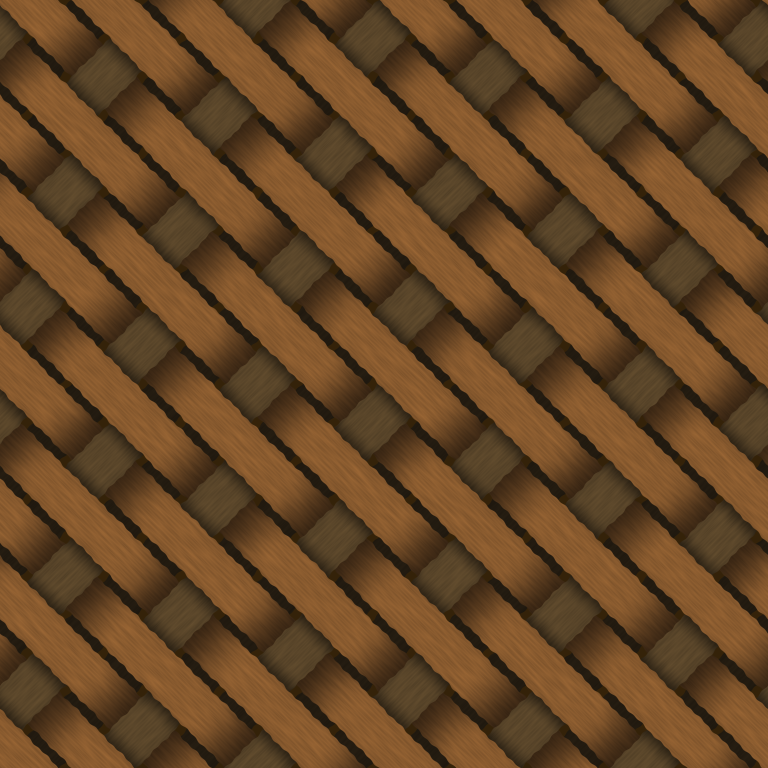
Reproduce this pattern procedurally as a WebGL 2 fragment shader.

```glsl
#version 300 es
precision highp float;

uniform vec2 u_resolution;
out vec4 fragColor;

const float TAU = 6.2831853;
const float STRANDS = 10.0;     // strands of each direction per canvas side
const float SATIN = 5.0;        // weave repeat, in crossings
const vec2 WEAVE_SHIFT = vec2(0.145, 0.15);
const float WARP_HALF = 0.415;
const float WEFT_HALF = 0.425;
const vec3 WARP_COLOR = vec3(0.545, 0.360, 0.185);
const vec3 WEFT_COLOR = vec3(0.355, 0.275, 0.165);
const vec3 GROUND_COLOR = vec3(0.205, 0.135, 0.035);

vec2 hash2(vec2 p) {
    vec2 q = vec2(dot(p, vec2(12.71, 31.17)), dot(p, vec2(26.95, 18.33)));
    return fract(sin(q) * 4375.85);
}

// Distance to the nearest jittered point, wrapping at the given period
float cellular(vec2 p, vec2 period, float salt) {
    vec2 cell = floor(p);
    float nearest = 4.0;
    for (int y = -1; y <= 1; y++) {
        for (int x = -1; x <= 1; x++) {
            vec2 corner = cell + vec2(x, y);
            vec2 offset = corner + hash2(mod(corner, period) + salt) - p;
            nearest = min(nearest, dot(offset, offset));
        }
    }
    return sqrt(nearest);
}

// Brightness of fine fibres stretched along a strand
float fibres(vec2 strand, float salt) {
    vec2 fine = vec2(2.0, 22.0);
    vec2 broad = vec2(1.0, 9.0);
    float grain = cellular(strand * fine, fine * STRANDS, salt) - 0.45;
    float bands = cellular(strand * broad, broad * STRANDS, salt + 7.0) - 0.45;
    return 1.0 + 0.17 * grain + 0.06 * bands;
}

// Uneven cut of a strand edge; each strand and side has its own phase
float edgeWobble(float along, float id, float side) {
    float phase = mod(id, STRANDS) * 0.37 + side * 0.23;
    float slow = sin(TAU * (along * 1.7 + phase));
    float fast = sin(TAU * (along * 4.3 + phase * 2.6));
    return 0.010 * slow + 0.009 * fast;
}

// Coverage of a strand, with strand = (along, across)
float strandMask(vec2 strand, float halfWidth, float blur) {
    float across = fract(strand.y) - 0.5;
    float wobble = edgeWobble(strand.x, floor(strand.y), step(0.0, across));
    return smoothstep(-blur, blur, halfWidth + wobble - abs(across));
}

// Distance along a strand to its nearest special crossing
float crossingDistance(float along, float crossing) {
    float centred = along - crossing - 0.5 + 0.5 * SATIN;
    return abs(mod(centred, SATIN) - 0.5 * SATIN);
}

// Slight rounding toward both long sides
float rounding(float across, float amount) {
    return 1.0 - amount * smoothstep(0.22, 0.45, abs(fract(across) - 0.5));
}

void main() {
    vec2 uv = gl_FragCoord.xy / u_resolution;
    float blur = STRANDS / min(u_resolution.x, u_resolution.y);

    // Diagonal weave axes: x along the warp, y along the weft
    vec2 weave = STRANDS * vec2(uv.x - uv.y, uv.x + uv.y) + WEAVE_SHIFT;
    vec2 crossing = floor(weave);
    vec2 warp = weave;
    vec2 weft = weave.yx;

    // Warp dips under one weft in five
    float dip = crossingDistance(warp.x, 2.0 * crossing.y + 2.0);
    float warpShade = mix(0.40, 1.0, smoothstep(0.30, 1.42, dip));
    warpShade *= rounding(warp.y, 0.07) * fibres(warp, 0.0);

    // Weft rises over one warp in five and lies in shadow elsewhere
    float rise = crossingDistance(weft.x, 3.0 * crossing.x + 4.0);
    float weftShade = mix(1.0, 0.38, smoothstep(0.24, 0.74, rise));
    weftShade *= rounding(weft.y, 0.08) * fibres(weft, 31.0);

    // Stack the strands in the order given by the satin rule
    float warpMask = strandMask(warp, WARP_HALF, blur);
    float weftMask = strandMask(weft, WEFT_HALF, blur);
    float order = mod(crossing.x - 2.0 * crossing.y, SATIN);
    bool weftOnTop = abs(order - 2.0) < 0.5;
    float visibleWarp = warpMask * (weftOnTop ? 1.0 - weftMask : 1.0);
    float visibleWeft = weftMask * (weftOnTop ? 1.0 : 1.0 - warpMask);

    vec3 color = GROUND_COLOR * (1.0 - visibleWarp - visibleWeft);
    color += WARP_COLOR * warpShade * visibleWarp;
    color += WEFT_COLOR * weftShade * visibleWeft;
    fragColor = vec4(color, 1.0);
}
```
